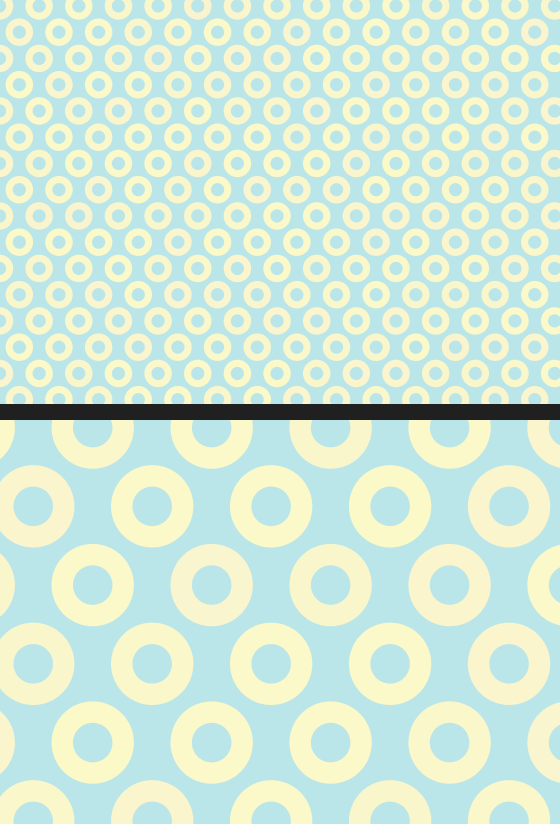
Top, the full canvas; bottom, a detail of the centre.
Reproduce this pattern procedurally as a Shadertoy shader.

```glsl
#define COLUMNS 14.123            // ring spacings across the canvas width
#define ROW_STEP 0.662            // row height in ring spacings
#define FIRST_RING vec2(-0.013, 0.150)  // top-left centre, in spacings
#define OUTER_RADIUS 0.346
#define INNER_RADIUS 0.166
#define BACKGROUND vec3(0.730, 0.902, 0.912)
#define CREAM_YELLOW vec3(0.984, 0.976, 0.785)
#define CREAM_PEACH vec3(0.978, 0.958, 0.808)

float hash(vec2 cell) {
    vec3 q = fract(cell.xyx * vec3(0.1031, 0.1030, 0.0973));
    q += dot(q, q.yzx + 33.33);
    return fract((q.x + q.y) * q.z);
}

float ringDistance(vec2 p) {
    float middle = 0.5 * (OUTER_RADIUS + INNER_RADIUS);
    float halfWidth = 0.5 * (OUTER_RADIUS - INNER_RADIUS);
    return abs(length(p) - middle) - halfWidth;
}

void mainImage(out vec4 fragColor, in vec2 fragCoord) {
    // Ring spacings, measured from the top-left corner
    float pixel = COLUMNS / iResolution.x;
    vec2 p = vec2(fragCoord.x, iResolution.y - fragCoord.y) * pixel - FIRST_RING;

    // Staggered rows: every other row shifts by half a spacing
    float row = floor(p.y / ROW_STEP + 0.5);
    float shift = 0.5 * mod(row, 2.0);
    float column = floor(p.x - shift + 0.5);
    vec2 local = p - vec2(column + shift, row * ROW_STEP);

    // Each ring gets its own slight tint of cream
    float tint = hash(vec2(column, row) + 17.0);
    vec3 cream = mix(CREAM_YELLOW, CREAM_PEACH, tint);

    // Rings overlap neighbouring row bands slightly, so test the nearest in those too
    float d = ringDistance(local);
    float side = local.y < 0.0 ? -1.0 : 1.0;
    float nextRow = row + side;
    float nextShift = 0.5 * mod(nextRow, 2.0);
    float nextColumn = floor(p.x - nextShift + 0.5);
    float nextD = ringDistance(p - vec2(nextColumn + nextShift, nextRow * ROW_STEP));
    if (nextD < d) {
        d = nextD;
        cream = mix(CREAM_YELLOW, CREAM_PEACH, hash(vec2(nextColumn, nextRow) + 17.0));
    }

    float coverage = clamp(0.5 - d / pixel, 0.0, 1.0);
    fragColor = vec4(mix(BACKGROUND, cream, coverage), 1.0);
}
```
